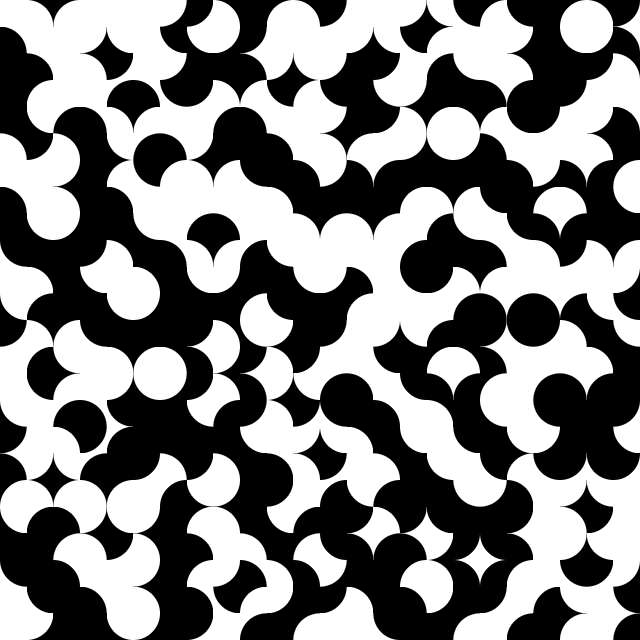
A Shadertoy shader for this pattern:

```glsl
// Two-tone Truchet tiling: quarter-circle arcs between toned lattice points, with blobs in flat areas.

#define CELLS 24.0        // cells along the canvas height
#define WHITE_SHARE 0.5   // chance that a lattice point is white
#define SEED 7u
#define BLACK vec3(0.0)
#define WHITE vec3(1.0)

// Integer hash of a lattice point, returns 0..1
float hash(ivec2 p, uint salt) {
    uint h = uint(p.x) * 1597334677u ^ uint(p.y) * 3812015801u;
    h ^= (salt + SEED) * 2654435769u;
    h = (h ^ (h >> 16)) * 2146121005u;
    h = (h ^ (h >> 15)) * 2221713035u;
    h ^= h >> 16;
    return float(h >> 8) / 16777216.0;
}

// Tone of an even lattice point (even coordinate sum): 0 black, 1 white
float pointTone(ivec2 p) {
    return step(hash(p, 1u), WHITE_SHARE);
}

// True if the four even neighbours of an odd point share one tone
bool isFlat(ivec2 p) {
    float sum = pointTone(p + ivec2(1, 0)) + pointTone(p - ivec2(1, 0))
              + pointTone(p + ivec2(0, 1)) + pointTone(p - ivec2(0, 1));
    return sum < 0.5 || sum > 3.5;
}

// A flat odd point grows a blob of the opposite tone. Points in odd
// columns give way to flat diagonal neighbours, so blobs never overlap.
bool hasBlob(ivec2 p) {
    if (!isFlat(p)) return false;
    if ((p.x & 1) == 0) return true;
    return !(isFlat(p + ivec2(1, 1)) || isFlat(p - ivec2(1, 1))
          || isFlat(p + ivec2(1, -1)) || isFlat(p - ivec2(1, -1)));
}

void mainImage(out vec4 fragColor, in vec2 fragCoord) {
    vec2 p = fragCoord / iResolution.y * CELLS;
    float pixel = CELLS / iResolution.y;
    ivec2 cell = ivec2(floor(p));

    // Diagonal corner pairs of the cell: even points carry tones, odd ones blobs
    int parity = (cell.x + cell.y) & 1;
    ivec2 evenA = cell + ivec2(parity, 0), evenB = cell + ivec2(1 - parity, 1);
    ivec2 oddA = cell + ivec2(1 - parity, 0), oddB = cell + ivec2(parity, 1);

    // The two corners the arc separates, and their tones
    ivec2 cornerA = evenA, cornerB = evenB;
    float toneA = pointTone(evenA), toneB = pointTone(evenB);
    if (toneA == toneB) {
        bool blobA = hasBlob(oddA), blobB = hasBlob(oddB);
        if (blobA || blobB) {
            cornerA = oddA;
            cornerB = oddB;
            if (blobA) toneA = 1.0 - toneA;
            else toneB = 1.0 - toneB;
        }
    }

    // Quarter disc of one cell radius around either corner, one-pixel soft edge
    bool aroundA = hash(cell, 2u) < 0.5;
    float d = length(p - vec2(aroundA ? cornerA : cornerB)) - 1.0;
    float inside = clamp(0.5 - d / pixel, 0.0, 1.0);
    float tone = aroundA ? mix(toneB, toneA, inside) : mix(toneA, toneB, inside);

    fragColor = vec4(mix(BLACK, WHITE, tone), 1.0);
}
```
